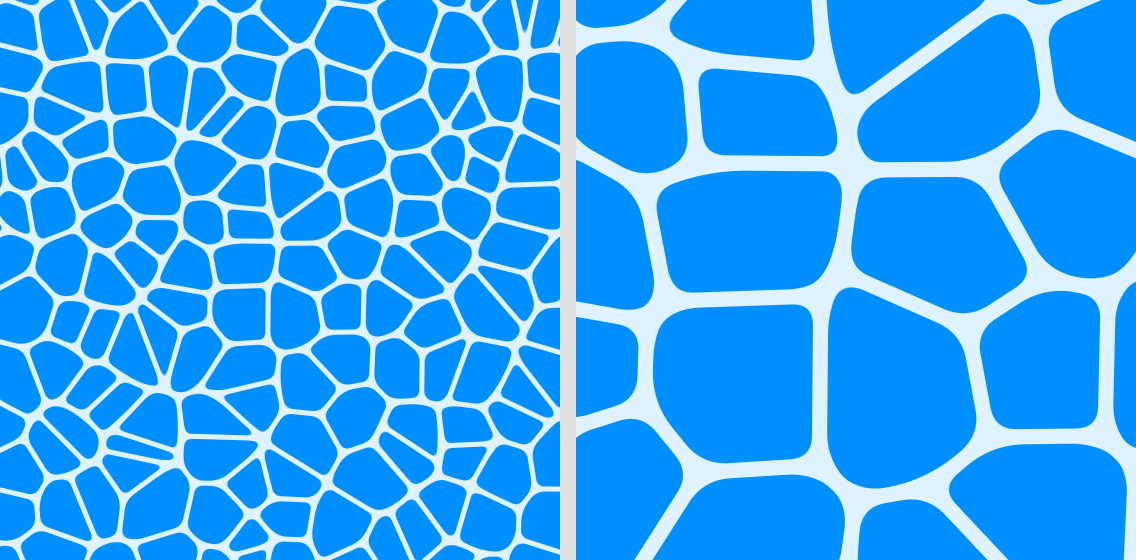
Left, the full canvas; right, a detail of the centre.
Write a Shadertoy shader that draws this pattern.

```glsl
// Pale, even-width web between rounded blue cells of irregular size.
// A jittered-grid Voronoi diagram: distances to all the borders of a cell are
// joined by a smooth minimum, which rounds the corners and fills tight angles.

const float CELLS_ACROSS = 11.5;   // grid cells along the canvas height
const float HALF_LINE    = 0.052;  // half the web thickness, in grid cells
const float ROUNDING     = 0.15;   // reach of the corner rounding, in grid cells
const float EDGE_PIXELS  = 1.0;    // width of the smoothed edge
const vec2  GRID_OFFSET  = vec2(37.3, 18.6);
const vec3  CELL_BLUE    = vec3(0.0, 0.56, 1.0);
const vec3  WEB_PALE     = vec3(0.87, 0.95, 1.0);

// Two uniform random values per grid cell
vec2 hash22(vec2 p)
{
    vec3 q = fract(p.xyx * vec3(0.1031, 0.1030, 0.0973));
    q += dot(q, q.yzx + 33.33);
    return fract((q.xx + q.yz) * q.zy);
}

// Quadratic smooth minimum
float smoothMin(float a, float b, float reach)
{
    float blend = max(0.0, 1.0 - abs(a - b) / reach);
    return min(a, b) - 0.25 * reach * blend * blend;
}

// Rounded distance from p to the border of its Voronoi cell
float borderDistance(vec2 p)
{
    vec2 base = floor(p);
    vec2 nearestCell = base;
    vec2 toNearest = vec2(0.0);
    float nearestSq = 1e5;

    // Find the closest site
    for (int y = -2; y <= 2; y++)
    for (int x = -2; x <= 2; x++)
    {
        vec2 cell = base + vec2(x, y);
        vec2 toSite = cell + hash22(cell) - p;
        float distSq = dot(toSite, toSite);
        if (distSq < nearestSq)
        {
            nearestSq = distSq;
            toNearest = toSite;
            nearestCell = cell;
        }
    }

    // Join the distances to the bisectors with its neighbours
    float border = 1.0;
    for (int y = -2; y <= 2; y++)
    for (int x = -2; x <= 2; x++)
    {
        if (x == 0 && y == 0) continue;
        vec2 cell = nearestCell + vec2(x, y);
        vec2 toSite = cell + hash22(cell) - p;
        vec2 between = toSite - toNearest;
        float gap = max(length(between), 1e-4);
        float bisector = dot(0.5 * (toSite + toNearest), between / gap);
        border = smoothMin(border, bisector, ROUNDING);
    }
    return border;
}

void mainImage(out vec4 fragColor, in vec2 fragCoord)
{
    vec2 p = fragCoord / iResolution.y * CELLS_ACROSS + GRID_OFFSET;
    float edgeWidth = EDGE_PIXELS * CELLS_ACROSS / iResolution.y;

    // Coverage of the cell interior, antialiased at its outline
    float inside = clamp((borderDistance(p) - HALF_LINE) / edgeWidth + 0.5, 0.0, 1.0);
    fragColor = vec4(mix(WEB_PALE, CELL_BLUE, inside), 1.0);
}
```
